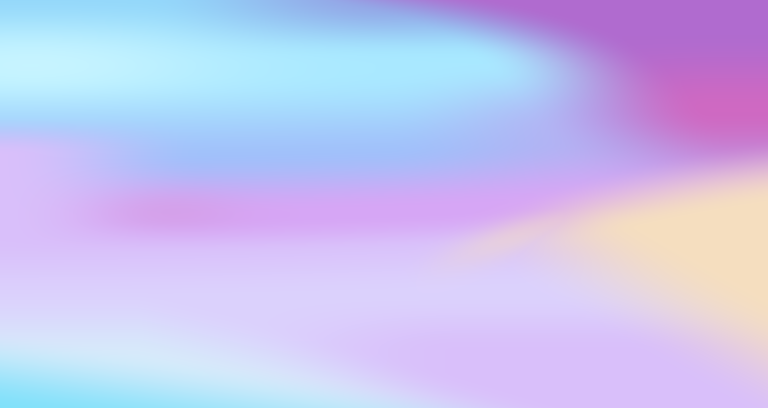
Give the GLSL for this background, as a Shadertoy shader.

```glsl
// Soft pastel gradient: cyan and pink bands, a magenta corner, a sand wedge and a cyan pool.

#define BAND_TILT 0.06       // rise of the pink band towards the right
#define CORNER_SOFTNESS 0.12 // half width of the magenta edge
#define WEDGE_SOFTNESS 0.08  // half width of the upper sand edge
#define WEDGE_FADE 0.15      // half width of the lower sand edge
#define RAY_STRENGTH 0.5     // thin sand ray at the tip of the wedge

const vec3 SKY     = vec3(0.57, 0.84, 0.98);
const vec3 CYAN    = vec3(0.66, 0.91, 1.00);
const vec3 ICE     = vec3(0.79, 0.96, 1.00);
const vec3 BLUE    = vec3(0.63, 0.75, 0.98);
const vec3 INDIGO  = vec3(0.58, 0.62, 0.89);
const vec3 PERI    = vec3(0.71, 0.69, 0.95);
const vec3 PINK    = vec3(0.84, 0.65, 0.96);
const vec3 ROSE    = vec3(0.83, 0.62, 0.90);
const vec3 LILAC   = vec3(0.85, 0.75, 0.98);
const vec3 PALE    = vec3(0.86, 0.82, 0.99);
const vec3 PURPLE  = vec3(0.69, 0.42, 0.81);
const vec3 MAGENTA = vec3(0.81, 0.41, 0.76);
const vec3 SAND    = vec3(0.96, 0.87, 0.75);
const vec3 MIST    = vec3(0.84, 0.92, 0.98);
const vec3 AQUA    = vec3(0.50, 0.88, 0.98);

// Soft step centred on zero
float edge(float d, float halfWidth) {
    return smoothstep(-halfWidth, halfWidth, d);
}

// Elliptical falloff
float glow(vec2 p, vec2 centre, vec2 radius) {
    vec2 q = (p - centre) / radius;
    return exp(-dot(q, q));
}

// Horizontal bands; p.y runs down from the top
vec3 bands(vec2 p) {
    float y = p.y + BAND_TILT * p.x * p.x;
    vec3 c = mix(SKY, CYAN, smoothstep(0.0, 0.16, p.y));
    c = mix(c, ICE, 0.9 * glow(p, vec2(0.04, 0.16), vec2(0.25, 0.10)));
    c = mix(c, INDIGO, smoothstep(0.18, 0.52, p.x) * (1.0 - smoothstep(-0.02, 0.14, p.y)));
    c = mix(c, BLUE, smoothstep(0.19, 0.41, y));
    c = mix(c, PERI, smoothstep(0.50, 0.80, p.x) * smoothstep(0.14, 0.32, p.y));
    c = mix(c, PINK, smoothstep(0.38, 0.53, y));
    c = mix(c, LILAC, smoothstep(0.28, 0.38, p.y) * (1.0 - smoothstep(0.0, 0.27, p.x)));
    c = mix(c, ROSE, 0.7 * glow(p, vec2(0.22, 0.52), vec2(0.09, 0.055)));
    c = mix(c, LILAC, smoothstep(0.54, 0.63, y));
    c = mix(c, PALE, smoothstep(0.58, 0.74, y));
    return mix(c, LILAC, smoothstep(0.72, 0.86, p.y) * smoothstep(0.30, 0.60, p.x));
}

// Purple to magenta upper right corner
vec3 addCorner(vec3 c, vec2 p) {
    float border = 0.53 + 0.18 * (1.0 - exp(-p.y / 0.07)) + 0.35 * p.y;
    float mask = edge(p.x - border, CORNER_SOFTNESS);
    mask *= 1.0 - smoothstep(0.27, 0.50, p.y);
    vec3 tint = mix(PURPLE, MAGENTA, smoothstep(0.08, 0.27, p.y) * smoothstep(0.65, 0.93, p.x));
    return mix(c, tint, mask);
}

// Sand wedge with a curved top and a thin ray at its tip
vec3 addWedge(vec3 c, vec2 p) {
    float r = 1.0 - p.x;
    float below = p.y - (0.42 + 0.27 * r + 0.5 * r * r);
    float border = 0.74 + 0.95 * (p.y - 0.61);
    float body = edge(below, WEDGE_SOFTNESS) * edge(p.x - border, WEDGE_FADE);
    float q = (below - 0.015) / 0.045;
    float ray = exp(-q * q) * smoothstep(0.52, 0.68, p.x) * (1.0 - smoothstep(0.72, 0.85, p.x));
    return mix(c, SAND, max(body, RAY_STRENGTH * ray));
}

// Misty cyan pool in the lower left
vec3 addPool(vec3 c, vec2 p) {
    float shore = 0.80 + 0.55 * pow(max(p.x - 0.18, 0.0), 1.1);
    c = mix(c, MIST, edge(p.y - shore, 0.09));
    float depth = p.y - 0.91 - 0.27 * p.x;
    return mix(c, AQUA, edge(depth, 0.10));
}

void mainImage(out vec4 fragColor, in vec2 fragCoord) {
    vec2 p = fragCoord / iResolution.xy;
    p.y = 1.0 - p.y;
    vec3 colour = bands(p);
    colour = addCorner(colour, p);
    colour = addWedge(colour, p);
    colour = addPool(colour, p);
    fragColor = vec4(colour, 1.0);
}
```
